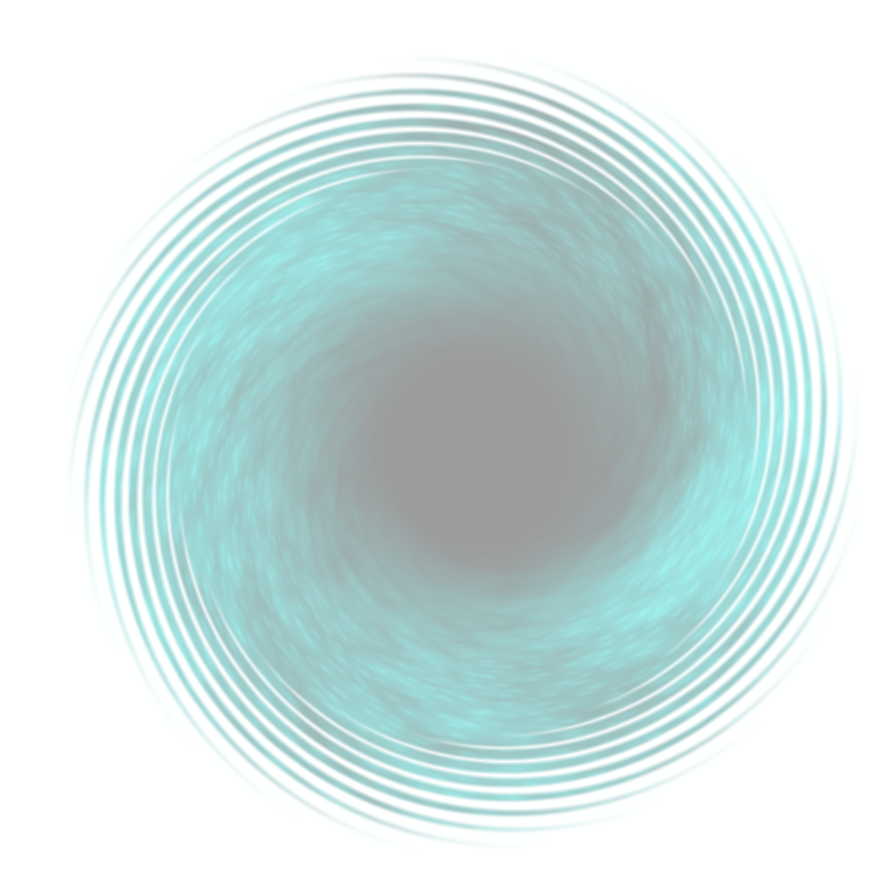
Write a Shadertoy shader that draws this background.

```glsl
const float TAU = 6.2831853;

vec2 hash2(vec2 p) {
    return fract(sin(vec2(dot(p, vec2(27.1, 61.7)), dot(p, vec2(69.5, 18.3)))) * 4375.85);
}

// Distance to the nearest cell point; x repeats after "period" cells
float cellular(vec2 p, float period) {
    vec2 cell = floor(p);
    float nearest = 2.0;
    for (int j = -1; j <= 1; j++)
        for (int i = -1; i <= 1; i++) {
            vec2 id = cell + vec2(i, j);
            vec2 point = id + hash2(vec2(mod(id.x, period), id.y));
            nearest = min(nearest, length(p - point));
        }
    return nearest;
}

// Smooth periodic bump around one swirl angle
float lobe(float angle, float centre, float sharpness) {
    return exp(sharpness * (cos(angle - centre) - 1.0));
}

// Streaked gas: 0 is grey, 1 is bright teal
float gasGlow(vec2 p, float r, float theta) {
    float logR = log(r);
    float swirl = theta - 2.0 * logR;
    float turn = swirl / TAU;

    // Broad spiral arms and the dark lane
    float glow = 0.55 + 0.26 * lobe(swirl, 2.2, 7.0) + 0.18 * lobe(swirl, 5.0, 5.0)
               - 0.22 * lobe(swirl, 3.3, 6.0);
    glow += 0.04 * sin(5.0 * swirl + 7.0 * logR) + 0.035 * sin(11.0 * swirl - 9.0 * logR);

    // Clumps, streaks and soft sparks
    glow += 0.20 * (0.5 - cellular(vec2(turn * 19.0, logR * 8.0), 19.0));
    glow += 0.20 * (0.5 - cellular(vec2(turn * 43.0, logR * 12.0 + 4.0), 43.0));
    float spark = cellular(vec2(turn * 71.0, logR * 26.0), 71.0);
    glow += 0.14 * (1.0 - smoothstep(0.0, 0.5, spark)) * smoothstep(0.16, 0.27, r);

    // Soft grey core, a little off centre
    float core = length(p - vec2(0.008, 0.012));
    core += 0.012 * sin(swirl + 1.2);
    return clamp(glow * smoothstep(0.075, 0.295, core), 0.0, 1.0);
}

// Twenty thin arms winding inward and merging into the solid disc
float armCoverage(float r, float theta) {
    float depth = 0.443 - r;
    float phase = 50.0 * depth + 75.0 * depth * depth + 20.0 * theta / TAU - 0.35;
    float offset = abs(fract(phase + 0.5) - 0.5);
    float soft = max(0.003, 1.1 / iResolution.y) * (50.0 + 150.0 * max(depth, 0.0));
    float halfWidth = mix(0.11, 0.42, smoothstep(0.0, 0.125, depth));
    float arm = 1.0 - smoothstep(halfWidth - soft, halfWidth + soft, offset);
    arm *= smoothstep(-0.006, 0.045, depth);
    return mix(arm, 1.0, smoothstep(0.110, 0.127, depth));
}

void mainImage(out vec4 fragColor, in vec2 fragCoord) {
    vec2 p = (fragCoord - 0.5 * iResolution.xy) / iResolution.y - vec2(0.017, -0.005);
    float r = max(length(p), 0.001);
    float theta = atan(p.y, p.x);

    vec3 grey = vec3(0.61, 0.607, 0.607);
    vec3 teal = vec3(0.62, 0.945, 0.935);
    vec3 gas = mix(grey, teal, gasGlow(p, r, theta));
    vec3 color = mix(vec3(0.995, 1.0, 1.0), gas, armCoverage(r, theta));
    fragColor = vec4(color, 1.0);
}
```
